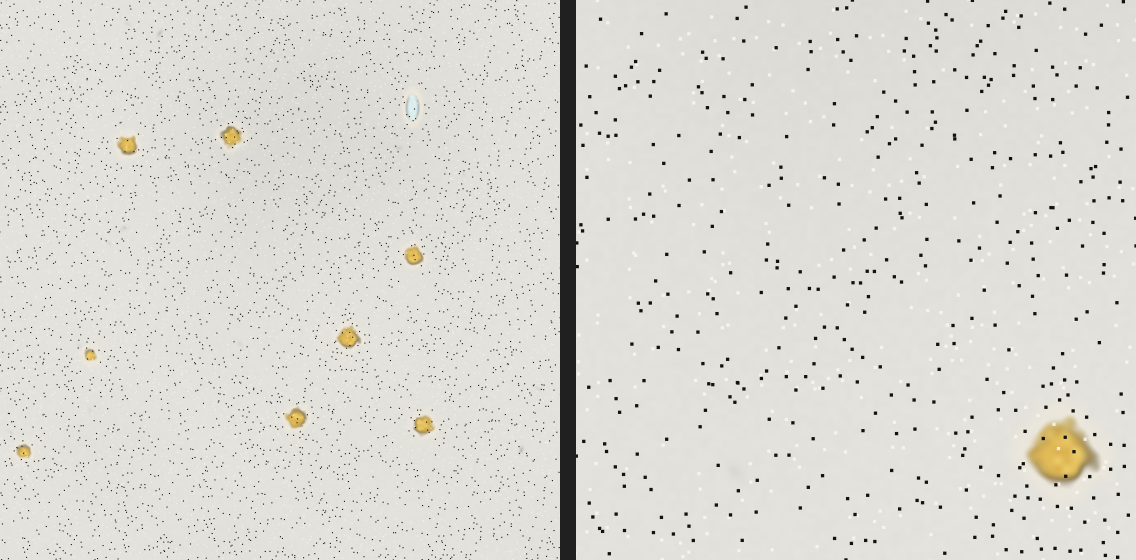
Left, the full canvas; right, a detail of the centre.
Give the GLSL for this texture, as a Shadertoy shader.

```glsl
const vec3 PAPER = vec3(0.888, 0.884, 0.860);
const vec3 SHADE = vec3(0.850, 0.848, 0.826);
const vec3 DARK_SPECK = vec3(0.07, 0.07, 0.065);
const vec3 LIGHT_SPECK = vec3(0.975, 0.965, 0.945);
const vec3 YELLOW = vec3(0.925, 0.800, 0.410);
const vec3 GOLD = vec3(0.830, 0.650, 0.270);
const vec3 BROWN = vec3(0.500, 0.440, 0.310);
const vec3 HALO = vec3(0.945, 0.915, 0.855);
const vec3 PEARL = vec3(0.860, 0.930, 0.930);
const vec3 SLATE = vec3(0.600, 0.640, 0.640);
const float SPECK_CELLS = 128.0;
const float DARK_CHANCE = 0.23;
const float LIGHT_CHANCE = 0.20;
const float SPECK_HALF = 0.00098;
const float GRAIN_MIN = 0.011;
const float GRAIN_MAX = 0.020;
const int SMUDGES = 12;

vec3 hash3(vec2 p) {
    vec3 q = fract(p.xyx * vec3(0.1031, 0.1030, 0.0973));
    q += dot(q, q.yxz + 33.33);
    return fract((q.xxy + q.yzz) * q.zyx);
}

float noise(vec2 p) {
    vec2 i = floor(p), f = fract(p);
    f = f * f * (3.0 - 2.0 * f);
    return mix(mix(hash3(i).x, hash3(i + vec2(1, 0)).x, f.x),
               mix(hash3(i + vec2(0, 1)).x, hash3(i + vec2(1, 1)).x, f.x), f.y);
}

vec2 rotate(vec2 p, float a) {
    float c = cos(a), s = sin(a);
    return vec2(c * p.x + s * p.y, c * p.y - s * p.x);
}

// Area of one pixel covered by tiny scattered squares
float specks(vec2 uv, float chance, float seed, float pixel) {
    vec2 cell = floor(uv * SPECK_CELLS);
    float cover = 0.0;
    for (int y = -1; y <= 1; y++)
    for (int x = -1; x <= 1; x++) {
        vec2 id = cell + vec2(x, y);
        vec3 h = hash3(id + seed);
        vec2 d = abs(uv - (id + h.xy) / SPECK_CELLS);
        vec2 overlap = clamp(SPECK_HALF + 0.5 * pixel - d, 0.0, min(2.0 * SPECK_HALF, pixel)) / pixel;
        cover = max(cover, overlap.x * overlap.y * step(h.z, chance));
    }
    return cover;
}

// Blurred golden grain: lumpy block, one shaded side, pale halo
vec3 addGrain(vec3 col, vec2 p, float radius, vec3 h) {
    vec2 q = rotate(p, h.x * 6.28);
    q.x *= mix(0.88, 1.12, h.y);
    vec2 c = abs(q);
    float dist = pow(c.x * c.x * c.x + c.y * c.y * c.y + 1e-9, 1.0 / 3.0);
    dist += 0.006 * (noise(p * 130.0 + h.xy * 50.0) - 0.5);
    float halo = exp(-pow((dist - radius - 0.004) / 0.006, 2.0));
    col = mix(col, HALO, 0.55 * halo);
    float side = clamp(0.5 + 0.6 * q.y / radius, 0.0, 1.0);
    float rim = smoothstep(0.45, 1.0, dist / radius);
    vec3 body = mix(YELLOW, GOLD, 0.7 * noise(p * 190.0 + h.yz * 70.0));
    body = mix(body, BROWN, rim * mix(0.25, 0.95, side));
    float mask = 1.0 - smoothstep(radius - 0.004, radius + 0.003, dist);
    return mix(col, body, mask);
}

// Pale oval bead with grey flanks
vec3 addBead(vec3 col, vec2 p) {
    float d = length(p / vec2(0.013, 0.025));
    col = mix(col, HALO, 0.7 * exp(-pow((d - 1.2) / 0.3, 2.0)));
    float flank = smoothstep(0.4, 0.9, d) * smoothstep(0.002, 0.011, abs(p.x));
    vec3 body = mix(PEARL, SLATE, 0.75 * flank);
    return mix(col, body, 1.0 - smoothstep(0.75, 1.1, d));
}

void mainImage(out vec4 fragColor, in vec2 fragCoord) {
    float pixel = 1.0 / iResolution.y;
    vec2 uv = fragCoord * pixel;

    // Paper with a broad dim patch and faint mottling
    float patchy = exp(-dot(uv - vec2(0.56, 0.75), uv - vec2(0.56, 0.75)) / 0.05);
    patchy *= 0.6 + 0.6 * noise(uv * 7.0);
    vec3 col = mix(PAPER, SHADE, clamp(patchy, 0.0, 1.0));
    col += 0.010 * (noise(uv * 5.0 + 9.0) - 0.5) + 0.012 * (noise(uv * 256.0) - 0.5);

    // Small grey smudges
    for (int i = 0; i < SMUDGES; i++) {
        vec3 h = hash3(vec2(i, 71.0));
        vec2 p = rotate(uv - h.xy, h.z * 3.14) / vec2(0.0035, 0.0065);
        col -= mix(0.03, 0.16, h.z * h.z) * exp(-dot(p, p));
    }

    // Grains spread over a coarse grid, the last place holds the bead
    for (int i = 0; i < 9; i++) {
        vec3 h = hash3(vec2(i, 23.0));
        vec2 place = (vec2(i % 3, i / 3) + mix(vec2(0.08), vec2(0.92), h.xy)) / 3.0;
        vec3 look = hash3(vec2(i, 47.0));
        if (i < 8) col = addGrain(col, uv - place, mix(GRAIN_MIN, GRAIN_MAX, h.z), look);
        else col = addBead(col, uv - place);
    }

    // Sharp light and dark specks
    col = mix(col, LIGHT_SPECK, 0.85 * specks(uv, LIGHT_CHANCE, 300.0, pixel));
    col = mix(col, DARK_SPECK, specks(uv, DARK_CHANCE, 11.0, pixel));
    fragColor = vec4(clamp(col, 0.0, 1.0), 1.0);
}
```
